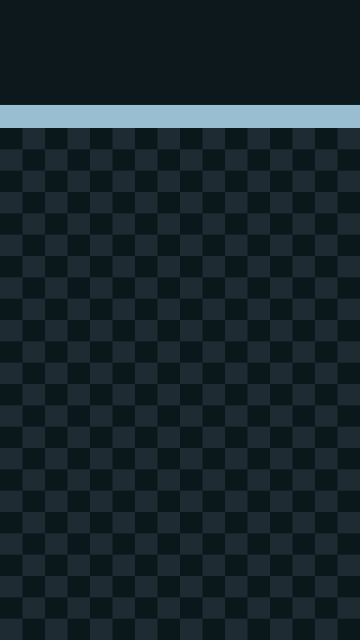
This pattern is drawn by a WebGL 2 fragment shader. Its source:

```glsl
#version 300 es
precision highp float;
// A dark checkerboard floor capped by a pale horizontal band under a plain dark top.

uniform vec2 u_resolution;
out vec4 fragColor;

// Alternates between +1 and -1 on successive unit cells, with edges one pixel wide.
vec2 alternate(vec2 cell, vec2 pixelsPerCell) {
    vec2 edgeDistance = 0.5 - abs(mod(cell + 0.5, 2.0) - 1.0);
    return clamp(edgeDistance * pixelsPerCell * 2.0, -1.0, 1.0);
}

// Coverage of the area above a height, smoothed over one pixel.
float above(float y, float height) {
    return clamp((y - height) * u_resolution.y + 0.5, 0.0, 1.0);
}

void main() {
    vec2 uv = gl_FragCoord.xy / u_resolution;

    // Checkerboard: 16 columns, 30 rows over the full height
    vec2 grid = vec2(16.0, 30.0);
    vec2 signs = alternate(uv * grid, u_resolution / grid);
    float lightCell = 0.5 + 0.5 * signs.x * signs.y;
    vec3 color = mix(vec3(0.041, 0.092, 0.106), vec3(0.122, 0.169, 0.200), lightCell);

    // Pale band, then the plain top
    color = mix(color, vec3(0.600, 0.741, 0.820), above(uv.y, 0.8));
    color = mix(color, vec3(0.050, 0.094, 0.114), above(uv.y, 0.836));

    fragColor = vec4(color, 1.0);
}
```
